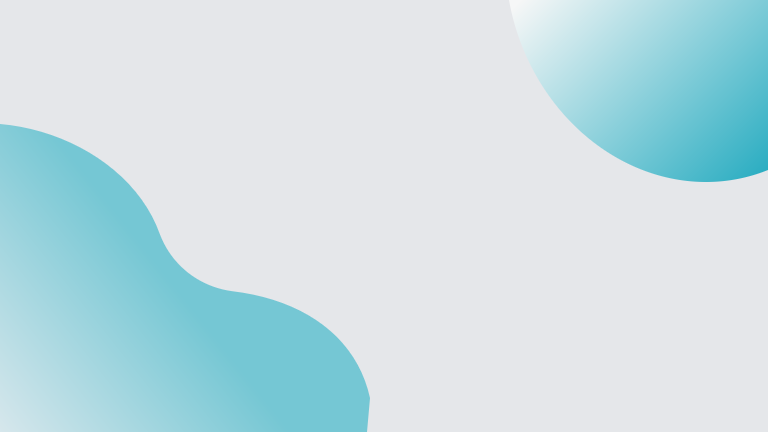
Give the GLSL for this background, as a Shadertoy shader.

```glsl
#define BACKDROP vec3(0.898, 0.904, 0.918)
#define DISC_LIGHT vec3(0.965, 0.968, 0.968)
#define DISC_DEEP vec3(0.17, 0.68, 0.76)
#define WAVE_LIGHT vec3(0.84, 0.905, 0.925)
#define WAVE_TEAL vec3(0.46, 0.78, 0.83)
#define DISC_CENTER vec2(1.606, 1.0644)
#define DISC_RADIUS 0.4354
#define WAVE_AXIS vec2(0.78, 0.62)
#define WAVE_FADE 0.523
#define CURVE_STEPS 20

// Tilted ellipse: quadratic form turned into an approximate distance
float discDistance(vec2 p) {
    vec2 e = p - DISC_CENTER;
    vec2 g = mat2(1.0, 0.058, 0.058, 0.807) * e;
    float q = sqrt(max(dot(e, g), 1e-6));
    return (q - DISC_RADIUS) * q / max(length(g), 1e-4);
}

// Adds one outline edge: x keeps squared distance, y keeps the inside sign
void addEdge(vec2 p, vec2 a, vec2 b, inout vec2 field) {
    vec2 e = b - a, w = p - a;
    vec2 r = w - e * clamp(dot(w, e) / dot(e, e), 0.0, 1.0);
    field.x = min(field.x, dot(r, r));
    bvec3 side = bvec3(p.y >= a.y, p.y < b.y, e.x * w.y > e.y * w.x);
    if (all(side) || !any(side)) field.y = -field.y;
}

// Adds a cubic curve as a chain of short edges
void addCurve(vec2 p, vec2 a, vec2 b, vec2 c, vec2 d, inout vec2 field) {
    vec2 last = a;
    for (int i = 1; i <= CURVE_STEPS; i++) {
        float t = float(i) / float(CURVE_STEPS), s = 1.0 - t;
        vec2 next = s * s * s * a + 3.0 * s * t * (s * b + t * c) + t * t * t * d;
        addEdge(p, last, next, field);
        last = next;
    }
}

// Wavy corner shape: two bulges joined by a hollow, closed off the canvas
float waveDistance(vec2 p) {
    vec2 start = vec2(0.0, 0.713), hollow = vec2(0.370, 0.458);
    vec2 shoulder = vec2(0.537, 0.326), tip = vec2(0.8565, 0.0787);
    vec2 foot = vec2(0.8426, -0.0787), corner = vec2(-0.1, -0.0787);
    vec2 leftTop = vec2(-0.1, 0.72);
    vec2 field = vec2(1e3, 1.0);
    addCurve(p, start, vec2(0.162, 0.699), vec2(0.319, 0.602), hollow, field);
    addCurve(p, hollow, vec2(0.398, 0.384), vec2(0.463, 0.336), shoulder, field);
    addCurve(p, shoulder, vec2(0.706, 0.306), vec2(0.826, 0.218), tip, field);
    addEdge(p, tip, foot, field);
    addEdge(p, foot, corner, field);
    addEdge(p, corner, leftTop, field);
    addEdge(p, leftTop, start, field);
    return field.y * sqrt(field.x);
}

float coverage(float dist) {
    return clamp(0.5 - dist * iResolution.y, 0.0, 1.0);
}

void mainImage(out vec4 fragColor, in vec2 fragCoord) {
    vec2 p = fragCoord / iResolution.y;
    p.x *= 16.0 / 9.0 * iResolution.y / iResolution.x;

    // Diagonal gradients inside each shape
    float discShade = clamp((p.x - p.y - 0.204) / 0.967, 0.0, 1.0);
    float waveShade = clamp(dot(p, WAVE_AXIS) / WAVE_FADE, 0.0, 1.0);

    vec3 color = BACKDROP;
    color = mix(color, mix(DISC_LIGHT, DISC_DEEP, discShade), coverage(discDistance(p)));
    color = mix(color, mix(WAVE_LIGHT, WAVE_TEAL, waveShade), coverage(waveDistance(p)));
    fragColor = vec4(color, 1.0);
}
```
